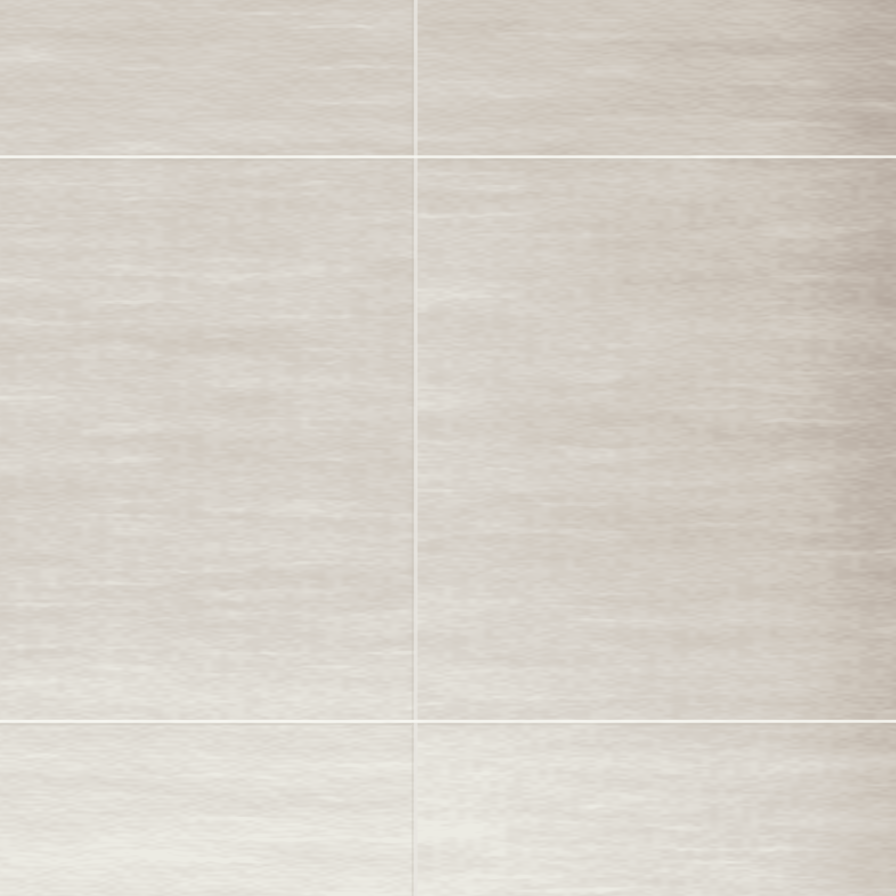
Write a three.js fragment shader that draws this texture.

```glsl
varying vec2 vUv;

const vec3 SHADOW_STONE = vec3(0.75, 0.71, 0.67);
const vec3 MID_STONE = vec3(0.81, 0.78, 0.74);
const vec3 BASE_STONE = vec3(0.85, 0.83, 0.80);
const vec3 LIGHT_STONE = vec3(0.90, 0.89, 0.86);
const vec3 ROW_GROUT = vec3(0.97, 0.97, 0.95);
const vec3 COLUMN_GROUT = vec3(0.91, 0.90, 0.88);
const vec3 GROUT_SHADE = vec3(0.76, 0.74, 0.70);

const vec2 JOINT_ORIGIN = vec2(0.464, 0.195);
const vec2 TILE_SIZE = vec2(0.63, 0.63);
const vec2 JOINT_HALF_WIDTH = vec2(0.0020, 0.0016);
const float EDGE_SOFTNESS = 0.0010;
const float SHADE_OFFSET = 0.0034;
const float STREAK_STRENGTH = 1.15;
const float GRAIN_STRENGTH = 0.75;
const float VEIN_STRENGTH = 0.75;
const float WAVE_HEIGHT = 0.0035;

float hash(vec2 p) {
  return fract(sin(dot(p, vec2(127.1, 311.7))) * 43758.5453);
}

float noise(vec2 p) {
  vec2 cell = floor(p);
  vec2 f = fract(p);
  f = f * f * (3.0 - 2.0 * f);
  float low = mix(hash(cell), hash(cell + vec2(1.0, 0.0)), f.x);
  float high = mix(hash(cell + vec2(0.0, 1.0)), hash(cell + vec2(1.0)), f.x);
  return mix(low, high, f.y);
}

// Horizontal sediment layers with fine broken grain and pale veins
float stoneTone(vec2 p) {
  p.y += WAVE_HEIGHT * (noise(p * vec2(16.0, 40.0)) - 0.5);
  p.y += 0.5 * WAVE_HEIGHT * (noise(p * vec2(70.0, 90.0)) - 0.5);
  float streaks = 0.0;
  float weight = 0.5;
  vec2 frequency = vec2(4.0, 45.0);
  for (int i = 0; i < 4; i++) {
    streaks += weight * (noise(p * frequency) - 0.5);
    frequency *= vec2(2.1, 1.75);
    weight *= 0.75;
  }
  float grain = noise(p * vec2(110.0, 330.0)) - 0.5;
  float vein = smoothstep(0.68, 0.95, noise(p * vec2(9.0, 130.0) + 31.0));
  vein *= 0.4 + 0.6 * noise(p * vec2(60.0, 150.0));
  return STREAK_STRENGTH * streaks + GRAIN_STRENGTH * grain
    + VEIN_STRENGTH * (vein - 0.06);
}

// Broad light from below, falling off toward the right
float lightTone(vec2 p) {
  float tone = 1.95;
  tone += 1.3 * (1.0 - smoothstep(0.0, 0.45, p.y));
  tone -= 0.3 * smoothstep(0.6, 1.0, p.y);
  tone -= 0.9 * smoothstep(0.4, 0.95, p.x);
  tone -= 1.2 * smoothstep(0.84, 1.03, p.x);
  return tone;
}

vec3 stoneColor(float tone) {
  vec3 color = mix(SHADOW_STONE, MID_STONE, clamp(tone, -1.0, 1.0));
  color = mix(color, BASE_STONE, clamp(tone - 1.0, 0.0, 1.0));
  return mix(color, LIGHT_STONE, clamp(tone - 2.0, 0.0, 1.5));
}

float band(float distanceToLine, float halfWidth) {
  return 1.0 - smoothstep(halfWidth - EDGE_SOFTNESS,
    halfWidth + EDGE_SOFTNESS, abs(distanceToLine));
}

void main() {
  // Tile grid
  vec2 grid = (vUv - JOINT_ORIGIN) / TILE_SIZE;
  vec2 tile = floor(grid);
  vec2 toJoint = (fract(grid + 0.5) - 0.5) * TILE_SIZE;

  // Stone, with a different cut for each tile
  vec2 cut = vec2(hash(tile), hash(tile + 17.0)) * 9.0;
  float tileShift = 0.16 * (hash(tile + 5.0) - 0.5);
  float tone = lightTone(vUv) + stoneTone(vUv + cut) + tileShift;
  vec3 color = stoneColor(tone);

  // Shaded tile edges beside the joints
  float columnShade = band(toJoint.x + SHADE_OFFSET, 0.0012);
  float rowShade = band(toJoint.y + SHADE_OFFSET, 0.0012);
  color = mix(color, min(color, GROUT_SHADE), 0.35 * max(columnShade, rowShade));

  // Grout
  float wear = 0.85 + 0.15 * noise(vUv * 60.0);
  color = mix(color, COLUMN_GROUT, 0.9 * wear * band(toJoint.x, JOINT_HALF_WIDTH.x));
  color = mix(color, ROW_GROUT, wear * band(toJoint.y, JOINT_HALF_WIDTH.y));

  gl_FragColor = vec4(color, 1.0);
}
```
